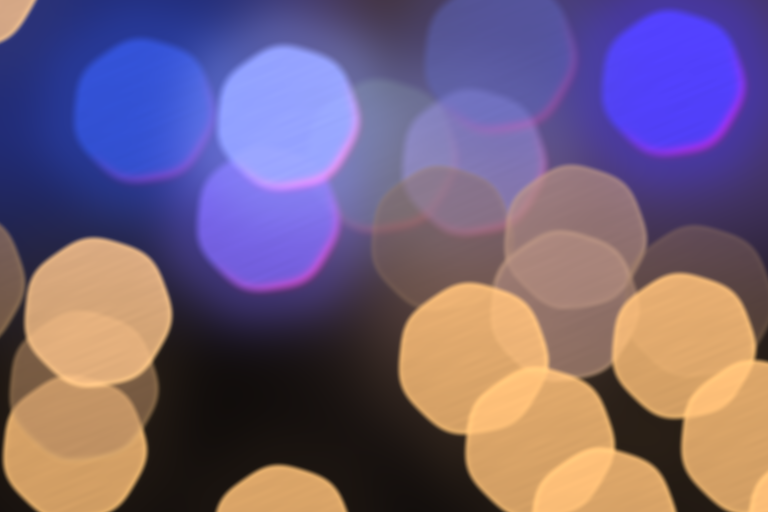
This background is drawn by a Shadertoy shader. Its source:

```glsl
const float RADIUS = 0.144;
const float RADIUS_SPREAD = 0.012;
const float JITTER = 0.018;
const float FACET = 0.016;
const float OVERLAP_GAIN = 0.12;
const float STREAK = 0.03;

const vec3 NIGHT = vec3(0.06, 0.045, 0.04);
const vec3 BLUE_HAZE = vec3(0.13, 0.17, 0.46);
const vec3 MAUVE_HAZE = vec3(0.27, 0.21, 0.40);
const vec3 BROWN_HAZE = vec3(0.36, 0.27, 0.25);

// Disc tints: rgb and opacity
const vec4 AMBER = vec4(0.89, 0.67, 0.42, 0.93);
const vec4 PEACH = vec4(0.88, 0.68, 0.48, 0.93);
const vec4 DIM_AMBER = vec4(0.62, 0.47, 0.34, 0.65);
const vec4 ROSE = vec4(0.61, 0.48, 0.44, 0.80);
const vec4 FAINT_BROWN = vec4(0.47, 0.36, 0.31, 0.50);
const vec4 AZURE = vec4(0.20, 0.33, 0.86, 0.75);
const vec4 SAGE = vec4(0.40, 0.45, 0.42, 0.65);
const vec4 INDIGO = vec4(0.29, 0.23, 0.96, 0.95);
const vec4 VIOLET = vec4(0.48, 0.39, 0.93, 0.85);
const vec4 LAVENDER = vec4(0.58, 0.54, 0.82, 0.62);
const vec4 ICE = vec4(0.57, 0.63, 0.98, 0.90);
const vec4 SLATE = vec4(0.34, 0.38, 0.70, 0.50);

struct Style { float blur; float halo; vec3 rim; };
const Style COOL = Style(0.012, 0.42, vec3(0.28, -0.05, -0.02));
const Style WARM = Style(0.007, 0.05, vec3(0.10, 0.09, 0.04));

vec2 hash22(vec2 p) {
    vec3 q = fract(p.xyx * vec3(0.1031, 0.1030, 0.0973));
    q += dot(q, q.yzx + 33.33);
    return fract((q.xx + q.yz) * q.zy);
}

float valueNoise(vec2 p) {
    vec2 i = floor(p), f = fract(p);
    f = f * f * (3.0 - 2.0 * f);
    return mix(mix(hash22(i).x, hash22(i + vec2(1, 0)).x, f.x),
               mix(hash22(i + vec2(0, 1)).x, hash22(i + vec2(1, 1)).x, f.x), f.y);
}

float gaussian(float x, float width) {
    float t = x / width;
    return exp(-t * t);
}

// Faceted translucent disc with a halo, a rim and faint lens streaks
vec3 drawDisc(vec3 under, vec2 q, float radius, vec4 tint, Style style) {
    float dist = length(q);
    float angle = atan(q.y, q.x);
    float edge = dist - radius * (1.0 + FACET * cos(7.0 * angle + 0.6)
                                      + 0.6 * FACET * cos(2.0 * angle - 2.2));
    float cover = 1.0 - smoothstep(-style.blur, style.blur, edge);
    float halo = style.halo * tint.a * gaussian(max(edge, 0.0), 0.085);
    vec3 lit = mix(under, tint.rgb, halo);

    float streak = valueNoise(vec2(dot(q, vec2(15, 6)), dot(q, vec2(-45, 110))) + 40.0) - 0.5;
    vec3 body = tint.rgb * (1.0 + STREAK * streak + 0.2 * q.y);
    vec3 glass = mix(lit, body, tint.a) + OVERLAP_GAIN * tint.a * under;

    float facing = max(dot(q / max(dist, 1e-4), vec2(0.6, -0.8)), 0.0);
    float rim = gaussian(edge + 0.4 * style.blur, style.blur);
    rim *= tint.a * mix(facing, 1.0, style.halo < 0.1 ? 0.5 : 0.0);
    return mix(lit, glass, cover) + style.rim * rim;
}

// Jittered two-column lattice of discs
vec3 drawCluster(vec3 color, vec2 p, vec2 origin, vec2 across, vec2 along,
                 int count, vec4 tints[4], Style style) {
    for (int i = 0; i < count; i++) {
        vec2 cell = vec2(i % 2, i / 2);
        vec2 site = origin + cell.x * across + cell.y * along;
        vec2 rnd = hash22(site * 100.0) - 0.5;
        float radius = RADIUS + RADIUS_SPREAD * rnd.x;
        color = drawDisc(color, p - site - JITTER * rnd, radius, tints[i % 4], style);
    }
    return color;
}

vec3 backdrop(vec2 p) {
    float drift = valueNoise(p * 3.0 + 7.0) - 0.5;
    vec3 haze = mix(BLUE_HAZE, MAUVE_HAZE, smoothstep(0.25, 0.85, p.x + 0.2 * drift));
    vec3 color = mix(NIGHT, haze, smoothstep(0.2, 0.72, p.y + 0.12 * drift));
    color = mix(color, BROWN_HAZE, 0.75 * gaussian(length(p - vec2(0.88, 0.45)), 0.24));
    return mix(color, BROWN_HAZE * 0.7, 0.7 * gaussian(length(p - vec2(0.78, 1.02)), 0.14));
}

void mainImage(out vec4 fragColor, in vec2 fragCoord) {
    vec2 p = fragCoord / iResolution.y;
    vec3 color = backdrop(p);

    // Soft cool lights
    color = drawCluster(color, p, vec2(0.29, 0.79), vec2(0.45, -0.10), vec2(1.03, 0.04),
                        3, vec4[4](AZURE, SAGE, INDIGO, SLATE), COOL);
    color = drawCluster(color, p, vec2(0.53, 0.575), vec2(0.40, 0.11), vec2(0.04, 0.20),
                        4, vec4[4](VIOLET, LAVENDER, ICE, SLATE), COOL);

    // Dim and bright warm lights
    color = drawCluster(color, p, vec2(0.87, 0.53), vec2(0.26, 0.01), vec2(0.23, -0.13),
                        4, vec4[4](FAINT_BROWN, ROSE, ROSE, FAINT_BROWN), WARM);
    color = drawCluster(color, p, vec2(0.92, 0.305), vec2(0.42, 0.01), vec2(0.13, -0.165),
                        6, vec4[4](AMBER, AMBER, AMBER, AMBER), WARM);
    color = drawCluster(color, p, vec2(0.15, 0.12), vec2(0.01, 0.12), vec2(0.04, 0.265),
                        3, vec4[4](AMBER, DIM_AMBER, PEACH, PEACH), WARM);
    color = drawCluster(color, p, vec2(-0.09, 0.45), vec2(0.02, 0.60), vec2(0.65, -0.495),
                        3, vec4[4](DIM_AMBER, PEACH, AMBER, AMBER), WARM);

    fragColor = vec4(clamp(color, 0.0, 1.0), 1.0);
}
```
